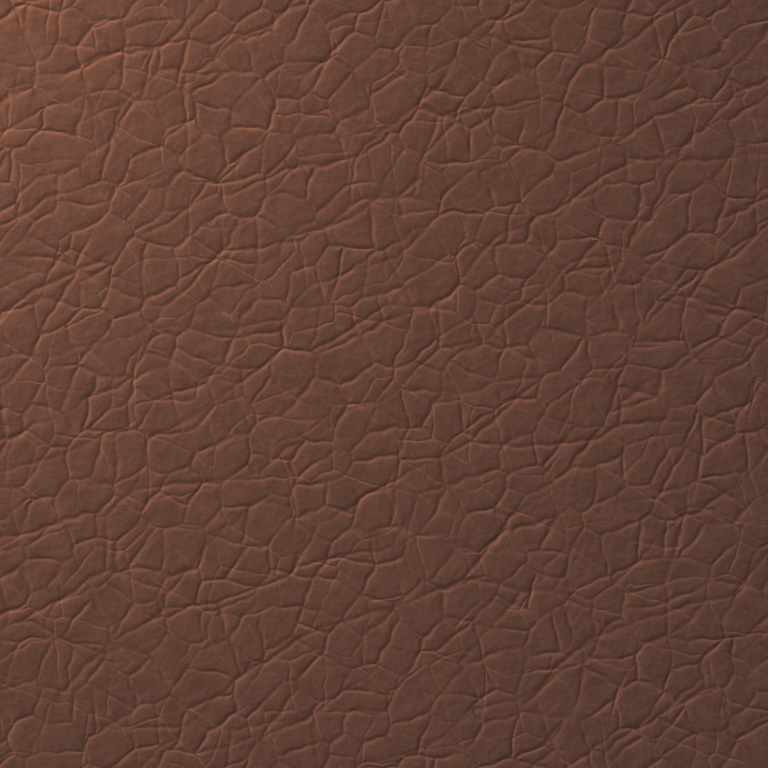
Reproduce this texture procedurally as a WebGL 2 fragment shader.

```glsl
#version 300 es
precision highp float;

#define BASE_COLOR vec3(0.385, 0.259, 0.216)
#define TO_LIGHT vec2(-0.65, 0.76)
#define GRAIN_ANGLE 0.62
#define PEBBLE_SCALE 24.0
#define WRINKLE_SCALE 17.0
#define FOLD_SCALE 12.0
#define CREASE_WIDTH 0.0029
#define WARP_AMOUNT 0.012
#define RELIEF_STEP 0.0013
#define RELIEF_GAIN 0.64
#define SCRATCH_GLOSS 0.13
#define PORE_DEPTH 0.27

uniform vec2 u_resolution;
out vec4 fragColor;

vec2 hash2(vec2 p) {
    vec3 q = fract(p.xyx * vec3(0.1031, 0.1030, 0.0973));
    q += dot(q, q.yzx + 33.33);
    return fract((q.xx + q.yz) * q.zy);
}

float cornerSlope(vec2 cell, vec2 offset) {
    float angle = 6.28318 * hash2(cell).x;
    return dot(vec2(cos(angle), sin(angle)), offset);
}

float gradientNoise(vec2 p) {
    p += 100.0;
    vec2 i = floor(p), f = fract(p);
    vec2 u = f * f * f * (f * (f * 6.0 - 15.0) + 10.0);
    vec2 e = vec2(1.0, 0.0);
    return mix(mix(cornerSlope(i, f), cornerSlope(i + e, f - e), u.x),
               mix(cornerSlope(i + e.yx, f - e.yx), cornerSlope(i + 1.0, f - 1.0), u.x), u.y);
}

// Distance to the nearest cell border, corrected for stretch along x
float borderDistance(vec2 p, float stretch) {
    vec2 i = floor(p), f = fract(p);
    vec2 nearest = vec2(0.0), nearestCell = vec2(0.0);
    float best = 8.0;
    for (int y = -1; y <= 1; y++) {
        for (int x = -1; x <= 1; x++) {
            vec2 cell = vec2(x, y);
            vec2 r = cell + hash2(i + cell) - f;
            float d = dot(r, r);
            if (d < best) {
                best = d;
                nearest = r;
                nearestCell = cell;
            }
        }
    }
    float border = 8.0;
    for (int y = -2; y <= 2; y++) {
        for (int x = -2; x <= 2; x++) {
            vec2 cell = nearestCell + vec2(x, y);
            vec2 r = cell + hash2(i + cell) - f;
            vec2 across = r - nearest;
            if (dot(across, across) > 0.0001) {
                float rate = length(across / vec2(stretch, 1.0));
                border = min(border, dot(0.5 * (r + nearest), across) / rate);
            }
        }
    }
    return border;
}

// Narrow groove with softly rounded shoulders
float crease(vec2 p, float angle, float scale, float stretch, float width) {
    float c = cos(angle), s = sin(angle);
    vec2 q = vec2(c * p.x + s * p.y, c * p.y - s * p.x);
    q.x /= stretch;
    float d = borderDistance(q * scale + 60.0 + scale, stretch) / (scale * width);
    return exp(-d * d) + 0.4 * exp(-d * 0.4);
}

float strength(vec2 p, float scale) {
    return smoothstep(-0.35, 0.35, gradientNoise(p * scale));
}

// x: depth of all creases, y: share of the pale fine wrinkles
vec2 creases(vec2 p) {
    vec2 bend = vec2(gradientNoise(p * 13.0), gradientNoise(p * 13.0 + 31.7));
    vec2 wobble = vec2(gradientNoise(p * 55.0 + 7.3), gradientNoise(p * 55.0 + 53.1));
    vec2 q = p + WARP_AMOUNT * (bend + 0.35 * wobble);

    float pebbles = crease(q, GRAIN_ANGLE, PEBBLE_SCALE, 1.2, CREASE_WIDTH);
    float wrinkles = crease(q, -0.75, WRINKLE_SCALE, 1.4, CREASE_WIDTH * 0.65);
    float folds = crease(q, GRAIN_ANGLE - 0.1, FOLD_SCALE, 1.9, CREASE_WIDTH * 1.1);
    wrinkles *= mix(0.12, 0.40, strength(p + 5.7, 19.0));
    pebbles *= mix(0.25, 0.78, strength(p + 3.1, 21.0));
    folds *= mix(0.08, 0.68, strength(p + 8.9, 10.0));
    return vec2(pebbles + wrinkles + folds, wrinkles);
}

// Fine rumpled grain inside the cells
float pores(vec2 p) {
    return gradientNoise(p * 62.0) + 0.6 * gradientNoise(p * 115.0 + 19.0)
         + 0.3 * gradientNoise(p * 220.0 + 41.0);
}

void main() {
    vec2 p = gl_FragCoord.xy / u_resolution.y;
    vec2 uv = gl_FragCoord.xy / u_resolution;

    // Slope of the surface along the light direction
    vec2 stepToLight = RELIEF_STEP * TO_LIGHT;
    vec2 ahead = creases(p + stepToLight);
    vec2 behind = creases(p - stepToLight);
    float slope = ahead.x - behind.x;
    slope += PORE_DEPTH * (pores(p - stepToLight) - pores(p + stepToLight));

    // Relief with limited shadows, pale wrinkles and faint mottling
    float relief = RELIEF_GAIN * slope / (1.0 + (slope < 0.0 ? 1.1 : 0.6) * abs(slope));
    float gloss = SCRATCH_GLOSS * 0.5 * (ahead.y + behind.y);
    float mottle = 0.07 * gradientNoise(p * 32.0 + 11.0) + 0.03 * gradientNoise(p * 210.0);

    // Broad light falling off from the upper left, warmer where it is strong
    float glow = exp(-1.1 * length((uv - vec2(0.0, 1.0)) * vec2(1.0, 0.75)));
    float warmth = glow + 1.2 * max(relief, 0.0);
    vec3 tint = mix(vec3(0.97, 1.0, 1.03), vec3(1.03, 1.0, 0.95), warmth);
    vec3 color = BASE_COLOR * tint * (0.78 + 0.42 * glow) * (1.0 + relief + gloss + mottle);
    fragColor = vec4(clamp(color, 0.0, 1.0), 1.0);
}
```
